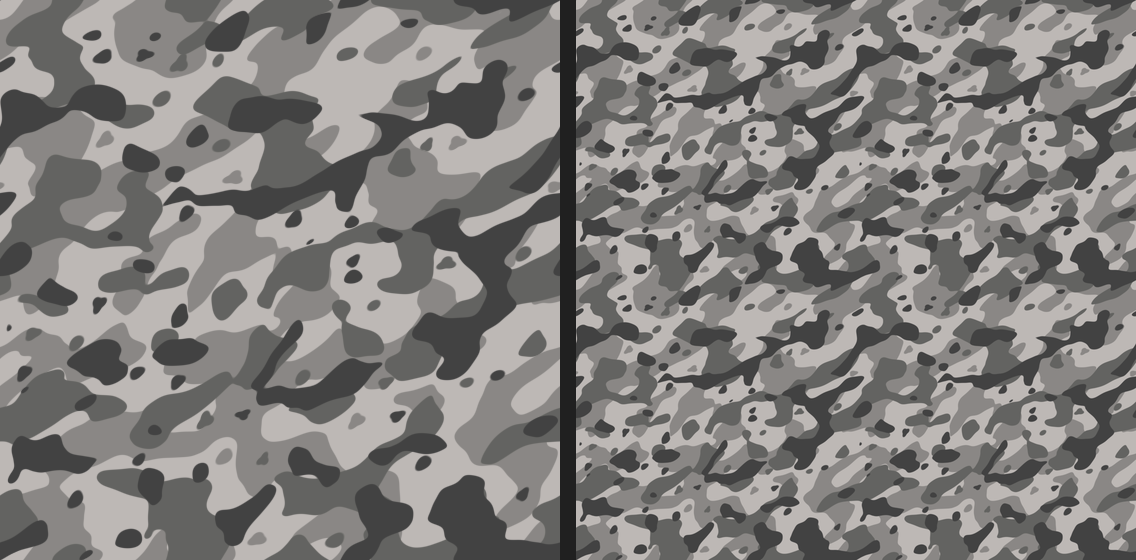
Left, the tile; right, the same tile 2 across and 2 down.
This pattern is drawn by a three.js fragment shader. Its source:

```glsl
// Four-tone grey camouflage: three layers of slanted, wavy patches cut from
// wrapping gradient noise, with small lumpy spots scattered over the open ground.
// Whole-number lattices make the square tile in both directions.

varying vec2 vUv;

const vec3 LIGHT = vec3(0.74, 0.72, 0.71);
const vec3 MID = vec3(0.54, 0.53, 0.52);
const vec3 DEEP = vec3(0.39, 0.39, 0.38);
const vec3 DARK = vec3(0.26, 0.26, 0.26);

vec3 hash(vec2 p) {
  vec3 q = fract(p.xyx * vec3(0.1031, 0.1030, 0.0973));
  q += dot(q, q.yxz + 33.33);
  return fract((q.xxy + q.yzz) * q.zyx);
}

// Dot of the corner offset with a random unit gradient. The adjugate of the
// lattice axes, modulo their determinant, gives equal corners equal hashes.
float corner(vec2 cell, vec2 offset, vec4 axes, float seed) {
  float det = axes.x * axes.w - axes.y * axes.z;
  vec2 id = vec2(axes.w * cell.x - axes.y * cell.y, axes.x * cell.y - axes.z * cell.x);
  id = floor(mod(id + 0.5, det));
  float angle = 6.2832 * hash(id + seed).x;
  return dot(offset, vec2(cos(angle), sin(angle)));
}

// Gradient noise on a slanted lattice; axes = along.xy, across.xy
float noise(vec2 uv, vec4 axes, float seed) {
  vec2 p = vec2(dot(axes.xy, uv), dot(axes.zw, uv)) + 0.37 * seed;
  vec2 c = floor(p), f = p - c, e = vec2(1.0, 0.0);
  vec2 w = f * f * f * (f * (f * 6.0 - 15.0) + 10.0);
  return mix(
    mix(corner(c, f, axes, seed), corner(c + e, f - e, axes, seed), w.x),
    mix(corner(c + e.yx, f - e.yx, axes, seed), corner(c + 1.0, f - 1.0, axes, seed), w.x),
    w.y);
}

// Two octaves on gently bent coordinates
float field(vec2 uv, vec4 axes, float seed) {
  uv += 0.015 * sin(6.2832 * uv.yx * vec2(3.0, 2.0) + seed);
  return noise(uv, axes, seed) + 0.36 * noise(uv, axes * 2.0, seed + 7.3);
}

// Approximate signed distance to the patch outline, positive inside
float blobs(vec2 uv, vec4 axes, float level, float seed) {
  vec2 h = vec2(0.001, 0.0);
  float f = field(uv, axes, seed);
  vec2 slope = vec2(field(uv + h, axes, seed), field(uv + h.yx, axes, seed)) - f;
  return (f - level) / max(length(slope) / h.x, 3.0);
}

// Distances of the mid, deep and dark layers
vec3 layers(vec2 uv) {
  return vec3(
    blobs(uv, vec4(5.0, 4.0, -7.0, 9.0), 0.065, 3.0),
    blobs(uv, vec4(6.0, 3.0, -5.0, 10.0), 0.14, 17.0),
    blobs(uv, vec4(6.0, 4.0, -6.0, 10.0), 0.215, 41.0));
}

float cover(float d) {
  return smoothstep(-0.0015, 0.0015, d);
}

void main() {
  vec3 d = layers(vUv);
  vec3 color = mix(LIGHT, MID, cover(d.x));
  color = mix(color, DEEP, cover(d.y));
  color = mix(color, DARK, cover(d.z));

  // One candidate spot per cell, on staggered rows
  float count = 14.0;
  vec2 grid = vUv * count;
  float stagger = 0.5 * mod(floor(grid.y), 2.0);
  grid.x += stagger;
  vec2 cell = floor(grid);
  vec2 id = vec2(mod(cell.x + 0.5, count), mod(cell.y + 0.5, count));
  vec3 pick = hash(floor(id) + 91.0);
  vec3 shape = hash(floor(id) + 157.0);
  vec2 center = cell + 0.5 + 0.36 * (pick.xy - 0.5);
  vec2 q = (grid - center) / count;

  // Slanted oval with a lumpy rim
  float tilt = 0.3 + 0.7 * shape.x;
  q = vec2(cos(tilt) * q.x + sin(tilt) * q.y, cos(tilt) * q.y - sin(tilt) * q.x);
  q.x *= 0.62;
  float rim = 1.0 + 0.22 * shape.y * sin(3.0 * atan(q.y, q.x + 0.00001) + 6.2832 * shape.z);
  float spot = mix(0.008, 0.0115, shape.z) * rim - length(q);

  // Keep spots clear of patches; the darker ones may sit on mid grey
  vec3 near = layers((center - vec2(stagger, 0.0)) / count);
  bool pale = pick.z < 0.55;
  float blocked = max(near.y, near.z);
  if (pale) blocked = max(blocked, near.x);
  vec3 ink = pale ? MID : (pick.z < 0.75 ? DEEP : DARK);
  color = mix(color, ink, cover(spot) * step(blocked, -0.016));

  gl_FragColor = vec4(color, 1.0);
}
```
